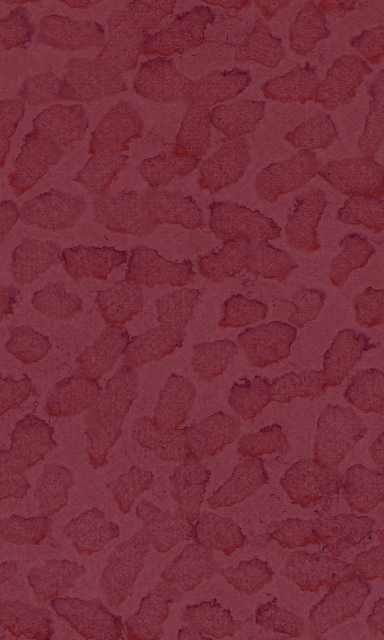
Give the GLSL for this texture, as a WebGL 1 fragment shader.

```glsl
precision highp float;
// Maroon hide with faint slanted pebbles, ragged rust and plum rims, and fine grain.
uniform vec2 u_resolution;

const vec3 GROUND = vec3(0.494, 0.204, 0.257);
const vec3 PEBBLE = vec3(0.476, 0.167, 0.217);
const vec3 PLUM = vec3(0.325, 0.060, 0.155);
const vec3 RUST = vec3(0.470, 0.070, 0.045);
const vec3 SPECK = vec3(0.200, 0.050, 0.100);
const vec2 CELL = vec2(0.162, 0.116);

float hash(vec2 p) {
  return fract(sin(dot(p, vec2(127.1, 311.7))) * 43758.5453);
}

vec2 hash2(vec2 p) {
  return vec2(hash(p), hash(p + vec2(37.3, 17.9)));
}

float noise(vec2 p) {
  vec2 i = floor(p);
  vec2 f = fract(p);
  f = f * f * (3.0 - 2.0 * f);
  float low = mix(hash(i), hash(i + vec2(1.0, 0.0)), f.x);
  float high = mix(hash(i + vec2(0.0, 1.0)), hash(i + 1.0), f.x);
  return mix(low, high, f.y);
}

float fbm(vec2 p) {
  float sum = 0.0;
  float gain = 0.5;
  for (int i = 0; i < 4; i++) {
    sum += gain * noise(p);
    p = mat2(1.6, 1.2, -1.2, 1.6) * p + 5.3;
    gain *= 0.5;
  }
  return sum / 0.9375;
}

vec2 rotate(vec2 p, float angle) {
  float c = cos(angle);
  float s = sin(angle);
  return vec2(c * p.x + s * p.y, c * p.y - s * p.x);
}

// Rounded-box pebble, tapered along its length: approximate signed distance.
float pebbleDistance(vec2 p, vec2 radii, float taper) {
  vec2 q = p / radii;
  q.y /= 1.0 + taper * clamp(q.x, -1.2, 1.2);
  q = abs(q);
  float reach = pow(pow(q.x, 2.7) + pow(q.y, 2.7), 0.37);
  return (reach - 1.0) * min(radii.x, radii.y);
}

// Nearest pebble: x distance, y vertical facing of its side, z its random seed.
vec3 nearestPebble(vec2 p) {
  vec3 nearest = vec3(1.0, 0.0, 0.0);
  float row = floor(p.y / CELL.y);
  for (int j = -1; j <= 1; j++) {
    float y = row + float(j);
    float shift = 0.5 * mod(y, 2.0);
    float column = floor(p.x / CELL.x - shift);
    for (int i = -1; i <= 1; i++) {
      vec2 id = vec2(column + float(i), y);
      vec2 jitter = 0.5 + 0.38 * (hash2(id) - 0.5);
      vec2 offset = p - (id + jitter + vec2(shift, 0.0)) * CELL;
      vec2 size = hash2(id + 71.0);
      vec2 radii = vec2(0.056 + 0.032 * size.x, 0.033 + 0.016 * size.y);
      float angle = 0.45 + 1.7 * (hash(id + 133.0) - 0.5);
      float taper = 0.8 * (hash(id + 177.0) - 0.5);
      float d = pebbleDistance(rotate(offset, angle), radii, taper);
      if (d < nearest.x) {
        nearest = vec3(d, offset.y / (length(offset) + 0.001), hash(id + 211.0));
      }
    }
  }
  return nearest;
}

// Soft line centred on zero distance.
float line(float d, float width) {
  return exp(-d * d / (width * width));
}

void main() {
  vec2 p = gl_FragCoord.xy / u_resolution.x;
  float height = gl_FragCoord.y / u_resolution.y;

  // Broad bends plus a fine ragged fringe.
  vec2 bend = vec2(fbm(p * 14.0), fbm(p * 14.0 + 40.0)) - 0.5;
  vec2 fringe = vec2(fbm(p * 85.0 + 9.0), fbm(p * 85.0 + 63.0)) - 0.5;
  vec3 pebble = nearestPebble(p + 0.065 * bend + 0.023 * fringe);
  float d = pebble.x;

  float patchy = fbm(p * 7.0 + 21.0);
  float fine = noise(p * 300.0) - 0.5;
  float coarse = noise(p * 160.0 + 3.0) - 0.5;
  float grain = fine + 0.5 * coarse;
  float inside = 1.0 - smoothstep(-0.007, 0.004, d);

  // Ground and pebble faces, darker just within the rim and lit just outside.
  vec3 color = mix(GROUND, PEBBLE, inside * (0.25 + 0.60 * pebble.z));
  color += vec3(0.013, 0.017, 0.018) * (1.0 - inside) * line(d - 0.008, 0.006);
  color -= vec3(0.008, 0.015, 0.014) * inside * line(d, 0.014);
  color -= vec3(0.012, 0.030, 0.032) * (patchy - 0.5);
  color -= vec3(0.002, 0.014, 0.020) * (height - 0.5);

  // Grain, with darker plum grits gathered on the pebbles.
  color += vec3(0.082, 0.074, 0.072) * grain * (0.60 + 0.40 * inside);
  float grit = smoothstep(0.66, 0.88, noise(p * 260.0 + 17.0));
  color = mix(color, PLUM, grit * (0.08 + 0.18 * inside));

  // Broken, gritty rims: rust below, plum above.
  float broken = smoothstep(0.36, 0.58, noise(p * 30.0 + 11.0) * 0.6 + patchy * 0.4);
  float strength = (0.18 + 0.82 * broken) * (0.60 + 0.40 * pebble.z);
  strength *= clamp(0.95 + 1.3 * grain, 0.2, 1.4);
  float below = smoothstep(0.05, -0.70, pebble.y);
  float plumRim = line(d, 0.0034) + 0.15 * line(d + 0.005, 0.006);
  color = mix(color, PLUM, min(0.88 * strength * (1.0 - 0.65 * below) * plumRim, 1.0));
  color = mix(color, RUST, min(0.82 * strength * below * line(d + 0.001, 0.0038), 1.0));

  // Scattered ragged creases and pores.
  float crease = line(fbm(p * vec2(7.0, 12.0) + 80.0) + 0.16 * fringe.x - 0.5, 0.013);
  color = mix(color, PLUM, 0.50 * crease * smoothstep(0.46, 0.64, patchy));
  float pore = smoothstep(0.87, 0.96, noise(p * 140.0 + 50.0));
  color = mix(color, SPECK, 0.65 * pore * smoothstep(0.38, 0.66, patchy));

  gl_FragColor = vec4(color, 1.0);
}
```
